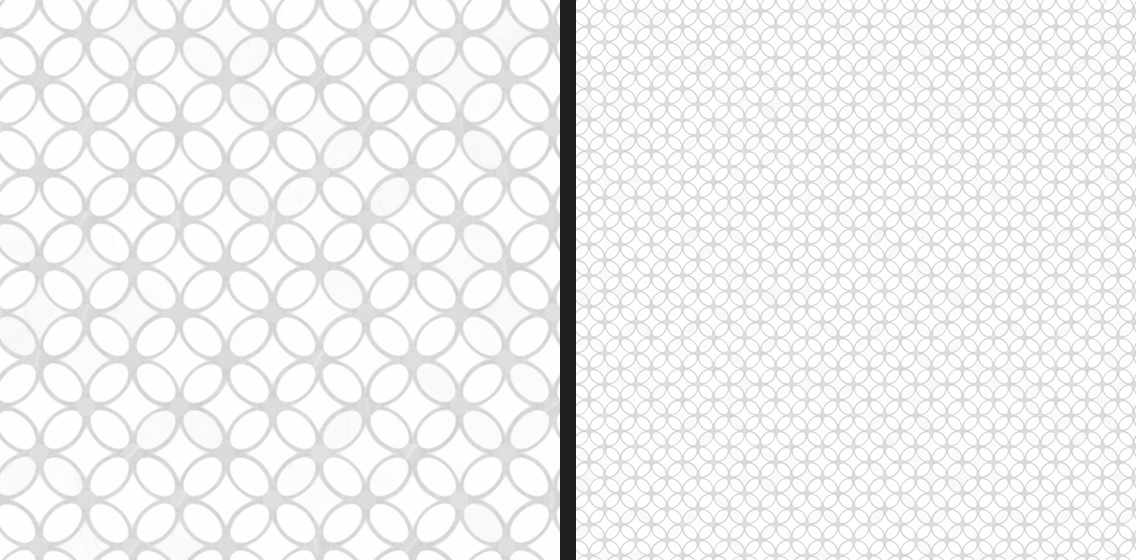
Left: one tile. Right: repeated 3 by 3.
Give the GLSL for this pattern, as a three.js fragment shader.

```glsl
// Marble mosaic: oval petals join round dots on a diagonal lattice, ringed by soft grey grout.
// A grid of squares holds one petal each, its slant alternating like a checkerboard;
// dots sit on even corners, white star tiles on odd ones. All hashes wrap with the grid.
#define GRID 12.0
#define OFFSET vec2(0.844, 0.290)
#define PETAL vec2(0.500, 0.303)
#define DOT_RADIUS 0.200
#define GROUT_WIDTH 0.082
#define SOFTNESS 0.026
#define JITTER 0.022
#define MERGE 30.0
#define MARBLE vec3(0.996)
#define GROUT vec3(0.842)
#define DOT vec3(0.868)

varying vec2 vUv;

float hash(vec2 p) {
  vec3 q = fract(vec3(p.xyx) * 0.1031);
  q += dot(q, q.yzx + 33.33);
  return fract((q.x + q.y) * q.z);
}

// Random value of a grid square or corner, repeating across the canvas
float cellHash(vec2 id, float seed) {
  return hash(mod(id, GRID) + seed * 17.0);
}

vec2 cellShift(vec2 id, float seed) {
  return vec2(cellHash(id, seed), cellHash(id, seed + 1.0)) - 0.5;
}

// Smooth value noise that wraps after a whole period
float noise(vec2 p, float period) {
  vec2 i = floor(p), f = fract(p);
  f = f * f * (3.0 - 2.0 * f);
  vec2 a = mod(i, period), b = mod(i + 1.0, period);
  return mix(mix(hash(a), hash(vec2(b.x, a.y)), f.x),
             mix(hash(vec2(a.x, b.y)), hash(b), f.x), f.y);
}

// Approximate signed distance to an ellipse
float ellipse(vec2 p, vec2 r) {
  float k = length(p / r);
  return k * (k - 1.0) / max(length(p / (r * r)), 0.001);
}

float inside(float d) {
  return 1.0 - smoothstep(-SOFTNESS, SOFTNESS, d);
}

void main() {
  vec2 p = vUv * GRID - OFFSET;
  vec2 base = floor(p);
  float petal = 10.0, dotDist = 10.0, starDist = 10.0, merged = 0.0;
  vec2 petalId = base, dotId = base, starId = base, dotPos = vec2(0.0);

  // Nearest petal, dot and star, plus the merged outline of the grout
  for (int y = -1; y <= 1; y++) {
    for (int x = -1; x <= 1; x++) {
      vec2 id = base + vec2(float(x), float(y));
      float odd = mod(id.x + id.y, 2.0);
      float slant = odd < 0.5 ? 1.0 : -1.0;

      vec2 q = p - id - 0.5 - JITTER * cellShift(id, 1.0);
      vec2 axes = vec2(q.x + slant * q.y, q.y - slant * q.x) * 0.70711;
      float d = ellipse(axes, PETAL);
      if (d < petal) { petal = d; petalId = id; }

      // The cut around each petal is a little off centre, so its grout varies in width
      vec2 off = vec2(0.3, 1.6) * JITTER * cellShift(id, 3.0);
      merged += exp(-MERGE * ellipse(axes + off, PETAL));

      vec2 c = p - id;
      if (odd < 0.5) {
        c -= 1.8 * JITTER * cellShift(id, 5.0);
        float r = length(c) - DOT_RADIUS;
        merged += exp(-MERGE * (r + 0.015));
        if (r < dotDist) { dotDist = r; dotId = id; dotPos = c; }
      } else if (length(c) < starDist) {
        starDist = length(c);
        starId = id;
      }
    }
  }
  float outline = -log(merged) / MERGE;

  // Marble: faint tone per tile, cloudy patches and a few thin veins
  float onPetal = step(petal, GROUT_WIDTH * 0.5);
  float tone = mix(cellHash(starId, 7.0), cellHash(petalId, 8.0), onPetal);
  float cloud = noise(vUv * 36.0, 36.0) * 0.6 + noise(vUv * 84.0, 84.0) * 0.4;
  vec2 warped = vUv * vec2(24.0, 12.0) + vec2(vUv.y * 12.0, 0.0) + cloud;
  float vein = 1.0 - smoothstep(0.0, 0.05, abs(noise(warped, 12.0) - 0.5));
  float aged = smoothstep(0.72, 1.0, tone);
  vec3 color = MARBLE - aged * (0.010 + 0.020 * cloud + 0.014 * vein);
  color -= 0.012 * vein * smoothstep(0.55, 0.8, cloud);

  // Grout: sandy grain and uneven shade
  float grain = noise(vUv * 240.0, 240.0) - 0.5;
  float shade = noise(vUv * 48.0, 48.0) - 0.5;
  vec3 groutColor = GROUT + 0.045 * grain + 0.030 * shade;
  float width = GROUT_WIDTH + 0.016 * shade + 0.008 * grain;
  float grout = (1.0 - inside(petal)) * inside(outline - width);
  color = mix(color, groutColor, grout);

  // Dots: own tone, with a slanted streak through some of them
  float angle = 0.6 + 1.2 * cellHash(dotId, 9.0);
  float across = dot(dotPos, vec2(sin(angle), -cos(angle)));
  float streak = 1.0 - smoothstep(0.01, 0.05, abs(across - 0.12 * (cellHash(dotId, 10.0) - 0.5)));
  float streaked = smoothstep(0.6, 0.9, cellHash(dotId, 11.0));
  vec3 dotColor = DOT + 0.024 * (cellHash(dotId, 12.0) - 0.5) + 0.012 * grain;
  dotColor += streaked * (0.028 * streak - 0.022 * smoothstep(-0.02, 0.1, across));
  color = mix(color, dotColor, inside(dotDist));

  gl_FragColor = vec4(color, 1.0);
}
```
